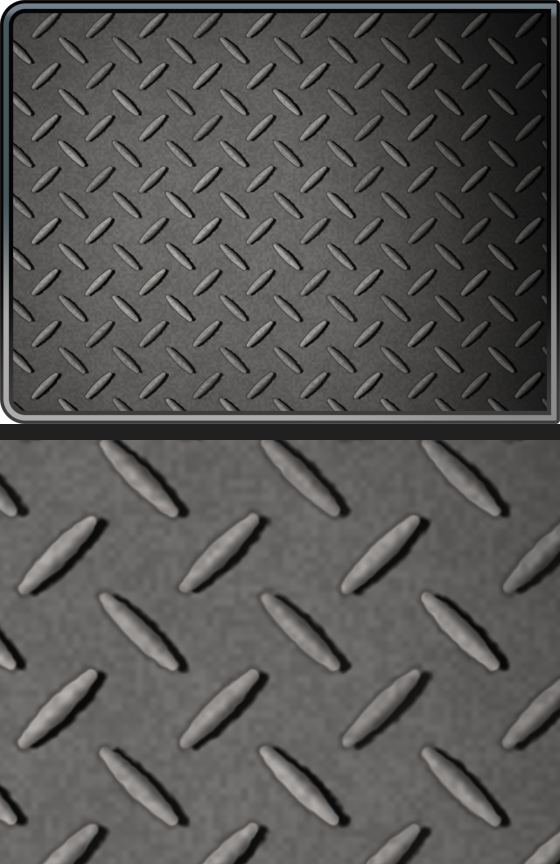
Top, the full canvas; bottom, a detail of the centre.
Give the GLSL for this texture, as a WebGL 2 fragment shader.

```glsl
#version 300 es
precision highp float;
// Dark steel tread plate in a thin bevelled frame. Two interleaved grids of
// tapered bars lean opposite ways, each with a crisp shadow thrown to the right;
// a broad light fades across the plate. Lengths are in canvas heights.
uniform vec2 u_resolution;
out vec4 outColor;

#define PITCH vec2(0.1266, 0.1216)
#define ORIGIN vec2(0.1065, 0.0905)
#define BAR_HALF_LENGTH 0.037
#define BAR_RADIUS 0.0088
#define SHADOW_SHIFT vec2(0.0084, -0.0010)
#define GRAIN_SIZE 0.0055
#define GRAIN_AMOUNT 0.17
#define OUTLINE 0.008
#define BAND 0.021
#define GROOVE 0.031

const vec3 STEEL_TINT = vec3(1.0, 0.98, 0.965);
const vec3 BAND_BLUE = vec3(0.28, 0.34, 0.37);
const vec3 BAND_TOP = vec3(0.45, 0.50, 0.54);
const vec3 BAND_GREY = vec3(0.68, 0.67, 0.67);

float hash(vec2 p) {
  vec3 q = fract(vec3(p.xyx) * 0.1031);
  q += dot(q, q.yzx + 33.33);
  return fract((q.x + q.y) * q.z);
}

float valueNoise(vec2 p) {
  vec2 i = floor(p), f = fract(p);
  f = f * f * (3.0 - 2.0 * f);
  return mix(mix(hash(i), hash(i + vec2(1, 0)), f.x),
             mix(hash(i + vec2(0, 1)), hash(i + vec2(1, 1)), f.x), f.y);
}

// Distance to a capsule along x that narrows toward both ends.
float barDistance(vec2 p) {
  float t = clamp(p.x / BAR_HALF_LENGTH, -1.0, 1.0);
  return length(p - vec2(t * BAR_HALF_LENGTH, 0)) - BAR_RADIUS * (1.0 - 0.45 * t * t);
}

// Rounded box whose left corners are much rounder than the right ones.
float frameDistance(vec2 p, vec2 halfSize) {
  float radius = p.x < 0.0 ? 0.06 : 0.010;
  vec2 q = abs(p) - halfSize + radius;
  return length(max(q, 0.0)) + min(max(q.x, q.y), 0.0) - radius;
}

// Brightness of the flat plate, strongest left of centre.
float plateLight(vec2 n) {
  float offCentre = n.y - 0.46;
  float light = 0.418 - 0.38 * offCentre * offCentre;
  light *= 1.0 - 0.18 * (1.0 - smoothstep(0.0, 0.25, n.x));
  return light * (1.0 - 0.86 * smoothstep(0.48, 1.09, n.x + 0.12 * (n.y - 0.5)));
}

vec3 treadPlate(vec2 p, vec2 n, float aa) {
  float light = plateLight(n);
  float grain = valueNoise(p / GRAIN_SIZE) - 0.5;
  float blotch = sin(p.x * 31.0 + 2.0 * sin(p.y * 23.0)) * sin(p.y * 37.0 + p.x * 11.0);
  float tone = light * (1.0 + GRAIN_AMOUNT * grain + 0.03 * blotch);
  for (int k = 0; k < 2; k++) {
    float lean = 1.0 - 2.0 * float(k);
    vec2 q = p - ORIGIN - float(k) * 0.5 * PITCH;
    vec2 id = floor(q / PITCH + 0.5);
    vec2 cell = q - id * PITCH;
    float wear = hash(id + 40.0 + 17.0 * float(k));
    cell += 0.0016 * (vec2(wear, hash(id.yx + 71.0)) - 0.5);
    mat2 turn = mat2(1.0, -lean, lean, 1.0) * 0.70711;
    vec2 bar = turn * cell;
    float d = barDistance(bar) + 0.0016 * grain;
    float shadow = barDistance(turn * (cell - SHADOW_SHIFT)) + 0.002 * grain;
    // Contact darkening and the thrown shadow.
    tone *= 1.0 - 0.24 * (1.0 - smoothstep(0.0, 0.006, d));
    tone *= 1.0 - (0.76 + 0.14 * wear) * (1.0 - smoothstep(-0.0030, 0.0022, shadow));
    // Raised face, brightest on the side turned to the left.
    float lit = smoothstep(-0.9, 0.3, lean * bar.y / BAR_RADIUS);
    float face = light * (0.60 + 0.42 * lit) + 0.04 + 0.13 * lit;
    face *= 0.90 + 0.20 * wear + 1.3 * GRAIN_AMOUNT * grain;
    float soft = max(aa, 0.0015);
    tone = mix(tone, face, 1.0 - smoothstep(-soft, soft, d));
  }
  return tone * STEEL_TINT;
}

vec3 bandColor(vec2 n) {
  vec3 side = mix(BAND_GREY, BAND_BLUE, smoothstep(0.22, 0.55, n.y));
  vec3 rightSide = vec3(mix(0.55, 0.30, smoothstep(0.22, 0.6, n.y)));
  side = mix(side, rightSide, smoothstep(0.5, 0.95, n.x));
  return mix(side, BAND_TOP, smoothstep(0.955, 0.975, n.y));
}

void main() {
  vec2 p = gl_FragCoord.xy / u_resolution.y;
  vec2 n = gl_FragCoord.xy / u_resolution;
  vec2 size = vec2(u_resolution.x / u_resolution.y, 1.0);
  float aa = 0.8 / u_resolution.y;
  float d = frameDistance(p - 0.5 * size, 0.5 * size);

  // Nested layers from the outside in.
  vec3 edge = vec3(mix(0.24, 0.02, smoothstep(0.0, 0.4, n.y)));
  vec3 color = mix(vec3(1.0), edge, 1.0 - smoothstep(-aa, aa, d));
  color = mix(color, bandColor(n), 1.0 - smoothstep(-aa, aa, d + OUTLINE));
  color = mix(color, edge, 1.0 - smoothstep(-aa, aa, d + BAND));
  color = mix(color, treadPlate(p, n, aa), 1.0 - smoothstep(-aa, aa, d + GROOVE));
  outColor = vec4(color, 1.0);
}
```
